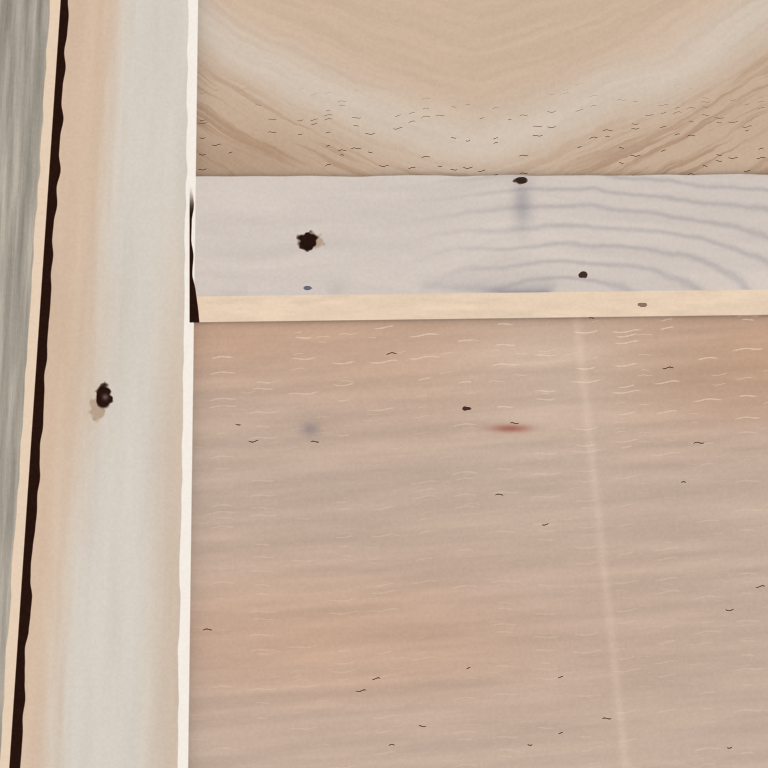
Reproduce this texture procedurally as a WebGL 2 fragment shader.

```glsl
#version 300 es
precision highp float;
// Pale timber: an upright plank and a nailed crossbar over a plywood panel.
uniform vec2 u_resolution;
out vec4 fragColor;

const vec3 TAN = vec3(0.80, 0.70, 0.61);
const vec3 PINK = vec3(0.765, 0.675, 0.61);
const vec3 ORANGE = vec3(0.785, 0.62, 0.51);
const vec3 BROWN = vec3(0.65, 0.53, 0.43);
const vec3 PALE = vec3(0.835, 0.805, 0.76);
const vec3 FACE = vec3(0.825, 0.78, 0.745);
const vec3 CREAM = vec3(0.90, 0.81, 0.71);
const vec3 CUT_WHITE = vec3(0.96, 0.93, 0.89);
const vec3 WEATHERED = vec3(0.64, 0.61, 0.56);
const vec3 DARK = vec3(0.15, 0.08, 0.06);
const vec3 INK = vec3(0.36, 0.37, 0.44);
const float SLOPE = 0.07;

float hash(vec2 p) {
  vec3 q = fract(p.xyx * 0.1031);
  q += dot(q, q.yzx + 33.33);
  return fract((q.x + q.y) * q.z);
}
float noise(vec2 p) {
  vec2 i = floor(p), f = fract(p);
  f = f * f * (3.0 - 2.0 * f);
  return mix(mix(hash(i), hash(i + vec2(1, 0)), f.x),
             mix(hash(i + vec2(0, 1)), hash(i + vec2(1, 1)), f.x), f.y);
}
float fbm(vec2 p) {
  float sum = 0.0, amp = 0.5;
  for (int i = 0; i < 5; i++, amp *= 0.5) {
    sum += amp * noise(p);
    p = p * 2.03 + 17.1;
  }
  return sum;
}
// Smooth edge: 1 where d is positive
float cover(float d) {
  float w = 0.9 / u_resolution.y;
  return smoothstep(-w, w, d);
}
// Soft elliptical patch
float glow(vec2 p, vec2 c, vec2 r) {
  vec2 d = (p - c) / r;
  return exp(-dot(d, d));
}
// Ragged solid blot
float blot(vec2 p, vec2 c, vec2 r) {
  return 1.0 - smoothstep(0.7, 1.1, length((p - c) / r) + 0.5 * noise(p * 220.0) - 0.25);
}
// Scattered short strokes, one candidate per cell
float flecks(vec2 p, vec2 cells, float density) {
  vec2 q = (p - vec2(0, SLOPE * p.x)) * cells, id = floor(q), f = fract(q) - 0.5;
  float size = 0.15 + 0.3 * hash(id + 7.0);
  f.y += 0.5 * hash(id + 3.0) - 0.25 + 0.12 * sin(f.x * 9.0 + id.x);
  float stroke = smoothstep(0.17, 0.04, abs(f.y)) * smoothstep(size, size * 0.6, abs(f.x));
  return stroke * step(hash(id), density);
}
vec3 upperPanel(vec2 p) {
  float wave = p.y - 0.81 - 0.6 * pow(abs(p.x - 0.62), 1.3) + 0.04 * fbm(p * 9.0) - 0.02;
  float grain = fbm(vec2(p.x * 9.0, wave * 130.0));
  vec3 c = mix(TAN, PALE, 0.55 * exp(-wave * wave / 0.002));
  c = mix(c, BROWN, smoothstep(0.0, -0.09, wave) * (0.1 + 0.65 * smoothstep(0.4, 0.7, grain)));
  c = mix(c, BROWN, 0.5 * glow(p, vec2(0.27, 0.79), vec2(0.14, 0.035)));
  c = mix(c, DARK, 0.45 * flecks(p, vec2(55, 170), 0.14) * smoothstep(0.91, 0.8, p.y));
  return c * (0.96 + 0.08 * grain);
}
vec3 lowerPanel(vec2 p) {
  float warm = smoothstep(0.36, 0.6, p.y + 0.15 * fbm(p * vec2(3, 8)) - 0.07);
  vec3 c = mix(PINK, ORANGE, 0.62 * warm);
  c = mix(c, ORANGE, 0.5 * glow(p, vec2(0.42, 0.17), vec2(0.32, 0.09)));
  c = mix(c, PALE, 0.35 * glow(p, vec2(0.72, 0.52), vec2(0.14, 0.09)));
  c = mix(c, BROWN, 0.3 * glow(p, vec2(0.97, 0.52), vec2(0.14, 0.05)));
  c *= 0.93 + 0.14 * fbm(vec2(p.x * 7.0, (p.y - SLOPE * p.x) * 75.0));
  float streaks = flecks(p, vec2(19, 110), 0.22) + 0.6 * flecks(p + 0.37, vec2(31, 150), 0.12);
  c = mix(c, CREAM, 0.65 * min(streaks, 1.0) * (0.35 + 0.65 * warm));
  // Faint seam, stains and chips
  c += 0.035 * exp(-pow((p.x - 0.815 + 0.11 * p.y) / 0.006, 2.0));
  c = mix(c, INK, 0.35 * glow(p, vec2(0.404, 0.441), vec2(0.013, 0.009)));
  c = mix(c, vec3(0.55, 0.25, 0.2), 0.6 * glow(p, vec2(0.665, 0.442), vec2(0.025, 0.005)));
  c = mix(c, DARK, 0.8 * blot(p, vec2(0.608, 0.468), vec2(0.008, 0.003)));
  return mix(c, DARK, 0.55 * flecks(p + 0.6, vec2(50, 140), 0.008));
}
vec3 crossbar(vec2 p, float seam) {
  vec3 face = FACE * (0.96 + 0.08 * fbm(vec2(p.x * 6.0, p.y * 60.0 + 3.0 * noise(p * 9.0))));
  // Growth rings, then inky rim
  float ring = length((p - vec2(0.73, 0.6)) * vec2(0.5, 1.5)) + 0.03 * fbm(p * 12.0);
  face = mix(face, INK, 0.17 * pow(0.5 + 0.5 * sin(ring * 190.0), 5.0) * smoothstep(0.48, 0.75, p.x));
  float rim = exp(-abs(p.y - seam) / 0.007) * smoothstep(0.5, 0.7, noise(p * vec2(16, 30)));
  face = mix(face, INK, 0.5 * rim + 0.3 * glow(p, vec2(0.68, 0.735), vec2(0.012, 0.03)));
  return mix(CREAM * (0.95 + 0.1 * fbm(p * vec2(25, 130))), face, cover(p.y - seam));
}
vec3 upright(vec2 p, float across) {
  float grain = fbm(vec2((p.x - 0.04 * p.y) * 65.0, p.y * 5.0));
  vec3 c = mix(TAN * 1.04, PALE, smoothstep(0.12, 0.5, across + 0.12 - 0.25 * p.y + 0.2 * grain - 0.1));
  c = mix(c, TAN, 0.6 * smoothstep(0.7, 0.96, across) * smoothstep(0.85, 0.4, p.y));
  return mix(c, TAN, 0.5 * glow(p, vec2(0.09, 0.56), vec2(0.05, 0.14))) * (0.97 + 0.06 * grain);
}
void main() {
  vec2 p = gl_FragCoord.xy / u_resolution;
  float rough = 0.003 * noise(vec2(p.y * 45.0, 2)) - 0.0015;
  float top = 0.768 + 0.004 * p.x + 0.002 * noise(vec2(p.x * 30.0, 4));
  float seam = 0.611 + 0.012 * p.x, base = 0.577 + 0.013 * p.x;
  float barLeft = 0.251 + 0.13 * max(0.64 - p.y, 0.0) + 2.0 * rough;
  float gap = 0.018 + 0.067 * p.y + rough;
  float side = 0.23 + 0.016 * p.y + rough, outer = 0.245 + 0.013 * p.y;
  // Panel with contact shadows
  vec3 c = p.y > 0.68 ? upperPanel(p) : lowerPanel(p);
  c *= 1.0 - 0.3 * exp(-abs(p.y - base) / 0.004) - 0.25 * exp(-abs(p.y - top) / 0.004);
  c *= 1.0 - 0.12 * exp(-max(p.x - outer, 0.0) / 0.012);
  // Crossbar, upright plank, bright cut side and dark joint
  float inBar = cover(top - p.y) * cover(p.y - base);
  c = mix(c, crossbar(p, seam), inBar * cover(p.x - barLeft));
  c = mix(c, CUT_WHITE, cover(outer - p.x));
  c = mix(c, upright(p, (p.x - gap) / (side - gap)), cover(side - p.x));
  c = mix(c, DARK, inBar * cover(p.x - 0.247) * cover(barLeft - p.x) * smoothstep(0.76, 0.72, p.y));
  // Weathered board and deep gap
  vec3 old = WEATHERED * (0.78 + 0.45 * fbm(vec2((p.x - 0.06 * p.y) * 150.0, p.y * 9.0)));
  c = mix(c, mix(CREAM, old, cover(0.068 * p.y - 0.002 + rough - p.x)), cover(gap - p.x));
  c = mix(c, DARK, cover(0.0058 + rough - abs(p.x - gap)));
  // Nails in torn wood, small knots
  c = mix(c, BROWN, 0.6 * blot(p, vec2(0.409, 0.685), vec2(0.014, 0.011)));
  c = mix(c, DARK, blot(p, vec2(0.401, 0.686), vec2(0.0135, 0.0125)));
  c = mix(c, TAN * 0.9, blot(p, vec2(0.126, 0.468), vec2(0.01, 0.018)));
  c = mix(c, DARK, blot(p, vec2(0.136, 0.484), vec2(0.011, 0.016)));
  c += 0.25 * glow(p, vec2(0.137, 0.483), vec2(0.004));
  c = mix(c, DARK, 0.9 * blot(p, vec2(0.677, 0.765), vec2(0.009, 0.005)));
  c = mix(c, DARK, 0.85 * blot(p, vec2(0.759, 0.642), vec2(0.006, 0.005)));
  c = mix(c, INK, 0.9 * blot(p, vec2(0.401, 0.625), vec2(0.006, 0.003)));
  c = mix(c, BROWN * 0.7, 0.8 * blot(p, vec2(0.836, 0.603), vec2(0.006, 0.003)));
  fragColor = vec4(c + 0.02 * noise(p * 330.0) - 0.01, 1);
}
```
